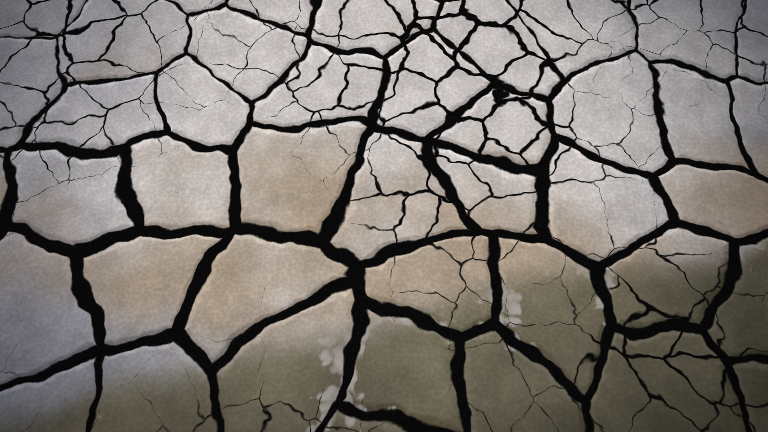
Give the GLSL for this texture, as a Shadertoy shader.

```glsl
// Sun-dried mud: pale curled plates split by black cracks, with damp soil at lower right.
// Two scales of cellular borders form the cracks; layered sines bend and stain them.
// Fine cellular noise adds grit, and plate rims below a crack catch the light.

const vec3 PALE_CLAY = vec3(0.74, 0.72, 0.71);
const vec3 LILAC_CLAY = vec3(0.53, 0.53, 0.57);
const vec3 TAN_CLAY = vec3(0.61, 0.54, 0.46);
const vec3 DAMP_SOIL = vec3(0.37, 0.35, 0.29);
const vec3 CRACK_DARK = vec3(0.035, 0.035, 0.035);

vec2 hash2(vec2 p) {
    vec2 k = vec2(dot(p, vec2(127.1, 311.7)), dot(p, vec2(269.5, 183.3)));
    return fract(sin(k) * 43758.5);
}

// Layered sines, roughly -1 to 1
float waves(vec2 p) {
    float sum = 0.0, amp = 0.5;
    for (int i = 0; i < 6; i++) {
        p = mat2(0.8, 0.6, -0.6, 0.8) * p * 1.75 + 1.7;
        sum += amp * sin(p.x + 1.6 * sin(p.y));
        amp *= 0.6;
    }
    return sum;
}

vec2 bend(vec2 p, float amount) {
    return p + amount * vec2(waves(p * 0.9), waves(p * 0.9 + 9.3));
}

// Distance to the nearest cell centre
float grit(vec2 p) {
    vec2 base = floor(p);
    float nearest = 4.0;
    for (int y = -1; y <= 1; y++)
    for (int x = -1; x <= 1; x++) {
        vec2 c = base + vec2(x, y);
        vec2 r = c + hash2(c) - p;
        nearest = min(nearest, dot(r, r));
    }
    return sqrt(nearest);
}

// Cell border: x = distance, yz = direction to the border, w = cell id
vec4 cellBorder(vec2 p, float jitter) {
    vec2 base = floor(p), home = base, toHome = vec2(4.0);
    for (int y = -1; y <= 1; y++)
    for (int x = -1; x <= 1; x++) {
        vec2 c = base + vec2(x, y);
        vec2 r = c + 0.5 + jitter * (hash2(c) - 0.5) - p;
        if (dot(r, r) < dot(toHome, toHome)) { toHome = r; home = c; }
    }
    vec4 border = vec4(4.0, 0.0, 0.0, hash2(home + 5.0).x);
    for (int y = -2; y <= 2; y++)
    for (int x = -2; x <= 2; x++) {
        vec2 c = home + vec2(x, y);
        vec2 r = c + 0.5 + jitter * (hash2(c) - 0.5) - p;
        vec2 across = r - toHome;
        if (dot(across, across) > 0.0001) {
            vec2 dir = normalize(across);
            float d = dot(0.5 * (toHome + r), dir);
            if (d < border.x) border.xyz = vec3(d, dir);
        }
    }
    return border;
}

// Tilted ground: features shrink toward the top
vec2 groundPlane(vec2 p) {
    return vec2((p.x - 0.9) * (1.0 + 0.4 * p.y), p.y * (1.0 + 0.35 * p.y));
}

float crackMask(float d, float halfWidth, float soft) {
    return 1.0 - smoothstep(halfWidth - soft, halfWidth + soft, d);
}

vec3 plateColor(vec2 p, float id, float stain, float damp) {
    float away = length((p - vec2(0.9, 0.68)) * vec2(0.85, 1.0));
    vec3 col = mix(PALE_CLAY, LILAC_CLAY, smoothstep(0.3, 0.95, away + 0.12 * stain));
    float band = smoothstep(0.1, 0.4, p.y) * (1.0 - smoothstep(0.5, 0.9, p.y));
    float tan_ = smoothstep(0.25, 0.85, 0.65 * band + 0.5 * (id - 0.5) + 0.3 * stain);
    col = mix(col, TAN_CLAY, 0.85 * tan_);
    return mix(col, DAMP_SOIL * (1.0 + 0.2 * stain), damp);
}

void mainImage(out vec4 fragColor, in vec2 fragCoord) {
    vec2 p = fragCoord / iResolution.y;
    float pixel = 1.0 / iResolution.y;
    vec2 ground = groundPlane(p);
    float stain = waves(ground * 2.3 + 3.0);
    float damp = smoothstep(-0.05, 0.08, 0.02 + 0.25 * p.x - p.y + 0.05 * stain);

    // Broad cracks, then fine ones that fade in and out
    vec2 broad = bend(ground * 3.3 + vec2(2.4, 1.3), 0.13);
    vec2 fine = bend(ground * 6.8 + vec2(7.1, 4.6), 0.22);
    vec4 major = cellBorder(broad, 0.85);
    vec4 minor = cellBorder(fine, 0.9);
    float middle = 1.0 - smoothstep(0.1, 0.5, abs(p.y - 0.42));
    float ragged = 0.008 * waves(ground * 38.0);
    float majorWidth = 0.023 + 0.022 * middle + 0.02 * waves(ground * 1.1 + 6.0) + ragged;
    majorWidth = max(majorWidth, 0.007);
    float minorWidth = 0.045 * waves(ground * 1.5 + 1.0) + 0.035 * p.y - 0.012 + ragged;
    float crack = max(crackMask(major.x, majorWidth, 4.5 * pixel),
                      crackMask(minor.x, minorWidth, 8.0 * pixel));

    // Plate surface with grit and soft mottling
    vec3 col = plateColor(p, major.w, stain, damp);
    float speckle = grit(ground * 95.0) - 0.5;
    float lumps = grit(bend(ground * 24.0, 0.3)) - 0.5;
    col *= 1.0 + 0.13 * speckle - 0.06 * lumps + 0.05 * waves(ground * 14.0);

    // Rolled edges: crumbly light below a crack, shade above it
    float edge = major.x - majorWidth;
    float rim = 1.0 - smoothstep(0.015, 0.055, edge + 0.035 * lumps);
    float facing = dot(major.yz, normalize(vec2(-0.35, 1.0)));
    col += rim * (0.1 * max(facing, 0.0) - 0.13 * max(-facing, 0.0)) * (1.0 - 0.3 * damp);

    // Pale flakes gathered along damp cracks
    float flakes = smoothstep(0.12, 0.3, 0.55 * waves(ground * 4.0 + 2.0) - lumps * 0.6 - edge * 2.2);
    col = mix(col, PALE_CLAY * (0.78 - 0.3 * lumps), flakes * damp * 0.75);

    // Crack depths and corner falloff
    col = mix(col, CRACK_DARK * (1.0 + 0.5 * speckle), crack);
    vec2 corner = (p - vec2(0.85, 0.58)) * vec2(0.75, 0.95);
    col *= 1.06 - 0.5 * smoothstep(0.35, 1.0, length(corner));
    fragColor = vec4(clamp(col, 0.0, 1.0), 1.0);
}
```
